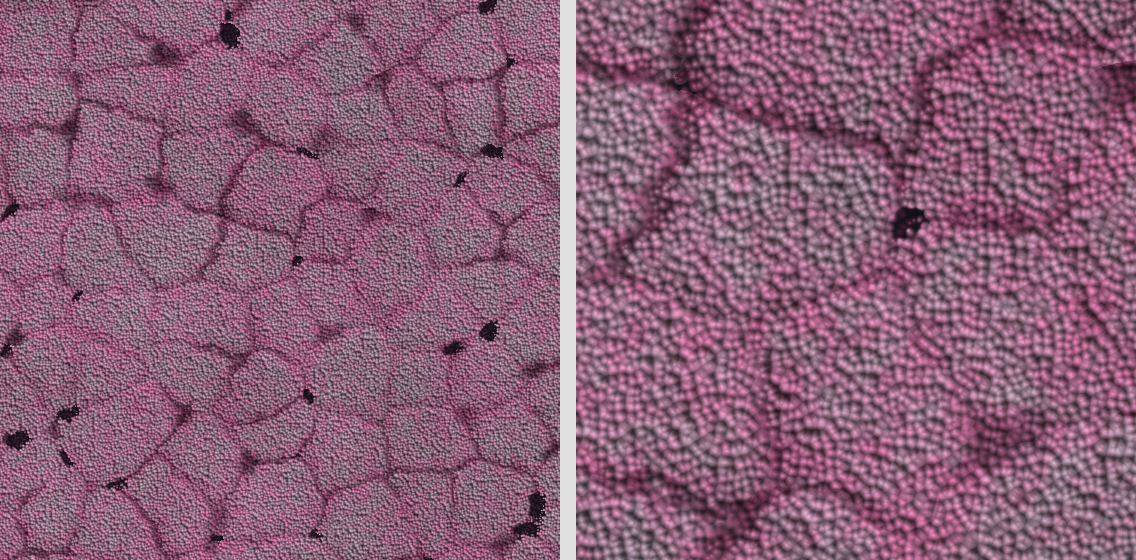
Left, the full canvas; right, a detail of the centre.
A WebGL 1 fragment shader for this texture:

```glsl
precision highp float;
// Grainy mauve tissue: packed rounded cells with pink rims, dark seams and pores.
uniform vec2 u_resolution;

float hash(vec2 p) {
  vec3 q = fract(p.xyx * 0.1031);
  q += dot(q, q.yzx + 33.33);
  return fract((q.x + q.y) * q.z);
}

float noise(vec2 p) {
  vec2 i = floor(p), f = fract(p);
  f = f * f * (3.0 - 2.0 * f);
  return mix(mix(hash(i), hash(i + vec2(1, 0)), f.x),
             mix(hash(i + vec2(0, 1)), hash(i + vec2(1, 1)), f.x), f.y);
}

float fbm(vec2 p) {
  float sum = 0.0, amp = 0.5;
  for (int i = 0; i < 4; i++) {
    sum += amp * noise(p);
    p = mat2(1.6, 1.2, -1.2, 1.6) * p + 17.3;
    amp *= 0.5;
  }
  return sum / 0.9375;
}

// Height of the fine round granules covering everything.
float granules(vec2 uv) {
  vec2 p = uv * 185.0 + 300.0;
  vec2 cell = floor(p);
  float nearest = 9.0;
  for (int y = -1; y <= 1; y++) {
    for (int x = -1; x <= 1; x++) {
      vec2 id = cell + vec2(x, y);
      vec2 d = id + vec2(hash(id), hash(id + 157.3)) - p;
      nearest = min(nearest, dot(d, d));
    }
  }
  return 0.8 * (1.0 - 1.1 * sqrt(nearest)) + 0.25 * noise(uv * 97.0 + 90.0);
}

void main() {
  vec2 uv = gl_FragCoord.xy / u_resolution.y;
  float grain = granules(uv);

  // Wavy, slightly ragged cell coordinates.
  vec2 p = uv * vec2(7.4, 8.0) + 31.0;
  p += 0.45 * (vec2(fbm(p * 0.9), fbm(p * 0.9 + 50.0)) - 0.5);
  p += 0.10 * (vec2(noise(p * 6.0), noise(p * 6.0 + 70.0)) - 0.5);
  p += 0.07 * (vec2(grain, noise(uv * 150.0)) - 0.5);

  // Three nearest cell centres, kept relative to this point.
  vec3 near = vec3(99.0);
  vec2 c1 = vec2(0), c2 = vec2(0), c3 = vec2(0);
  vec2 id1 = vec2(0), id2 = vec2(0), id3 = vec2(0);
  for (int y = -2; y <= 2; y++) {
    for (int x = -2; x <= 2; x++) {
      vec2 id = floor(p) + vec2(x, y);
      vec2 jitter = vec2(hash(id), hash(id + 41.7)) - 0.5;
      vec2 c = id + 0.5 + 0.82 * jitter - p;
      float d = length(c);
      if (d < near.x) {
        near = vec3(d, near.xy);
        id3 = id2; id2 = id1; id1 = id;
        c3 = c2; c2 = c1; c1 = c;
      } else if (d < near.y) {
        near = vec3(near.x, d, near.y);
        id3 = id2; id2 = id;
        c3 = c2; c2 = c;
      } else if (d < near.z) {
        near.z = d;
        id3 = id; c3 = c;
      }
    }
  }
  float border = dot(0.5 * (c1 + c2), normalize(c2 - c1));

  // Distance to the junction of the three cells (their circumcentre).
  vec2 a = c2 - c1, b = c3 - c1;
  float area = a.x * b.y - a.y * b.x;
  area = (area < 0.0 ? -1.0 : 1.0) * max(abs(area), 0.001);
  vec2 center = c1 + 0.5 * vec2(b.y * dot(a, a) - a.y * dot(b, b),
                                a.x * dot(b, b) - b.x * dot(a, a)) / area;
  float corner = 0.6 * length(center) + 0.4 * (near.z - near.x);
  vec2 joint = id1 + id2 + id3;

  // Tint: grey interiors, pink rims, and flecks of both.
  float rim = 1.0 - smoothstep(0.02, 0.20, border);
  float fleck = noise(uv * 95.0 + 11.0) - 0.5;
  float pinkness = 0.36 + 0.34 * rim + 0.9 * (fbm(uv * 11.0 + 5.0) - 0.5)
                 + 0.9 * fleck + 0.12 * (hash(id1 + 9.1) - 0.5);
  vec3 color = mix(vec3(0.53, 0.44, 0.50), vec3(0.62, 0.35, 0.485),
                   clamp(pinkness, 0.0, 1.0));

  // Domed cells lit from above, with faint uneven shade.
  float facing = dot(-c1 / max(near.x, 0.01), normalize(vec2(0.35, 1.0)));
  float light = 0.98 + 0.08 * facing * (1.0 - smoothstep(0.0, 0.25, border));
  light += 0.18 * (fbm(uv * 7.0 + 33.0) - 0.5);

  // Embossed granules.
  float slope = grain - granules(uv - vec2(0.0020, 0.0027));
  light += 0.75 * slope + 0.45 * (grain - 0.55);
  color *= max(light, 0.25);

  // Broken dark seams and soft maroon hollows where cells meet.
  float gap = smoothstep(0.36, 0.70, fbm(p * 1.3 + 60.0));
  float seam = 1.0 - smoothstep(0.005, 0.035 + 0.035 * gap, border);
  color = mix(color, color * vec3(0.54, 0.40, 0.48), seam * (0.25 + 0.55 * gap));
  float hollow = 1.0 - smoothstep(0.06, 0.30, corner + 0.12 * fleck);
  float depth = smoothstep(0.55, 0.98, hash(joint + 3.7));
  color = mix(color, color * vec3(0.50, 0.36, 0.45), hollow * depth * 0.75);

  // Open pores at a few junctions.
  float radius = mix(0.07, 0.20, hash(joint + 61.9));
  float edge = corner + 0.10 * (noise(p * 8.0) - 0.5) + 0.08 * (grain - 0.55);
  float pore = (1.0 - smoothstep(radius - 0.035, radius + 0.035, edge))
             * step(0.85, hash(joint + 27.3));
  vec3 poreColor = mix(vec3(0.07, 0.06, 0.09), vec3(0.21, 0.09, 0.16),
                       smoothstep(0.4, 0.9, grain));
  color = mix(color, poreColor, pore * 0.95);

  gl_FragColor = vec4(clamp(color, 0.0, 1.0), 1.0);
}
```
